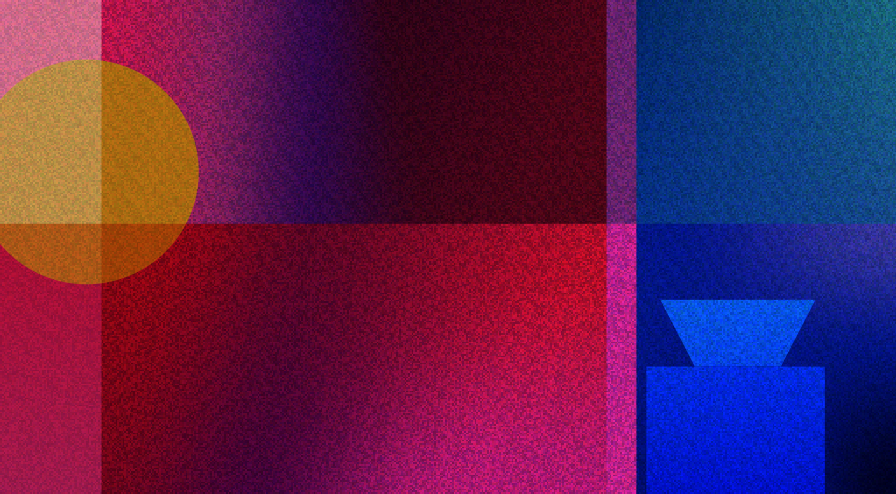
Give the GLSL for this background, as a WebGL 2 fragment shader.

```glsl
#version 300 es
precision highp float;
// Grainy colour-block poster: gradient panels, an amber disc and a blue plinth.
uniform vec2 u_resolution;
out vec4 outColor;

// Layout, as fractions of the canvas
const float HORIZON = 0.547;
const float VEIL_X = 0.1133;
const float STRIP_X = 0.677;
const float BLUE_X = 0.7103;
const vec2 DISC_CENTER = vec2(0.0964, 0.652);
const float DISC_RADIUS = 0.2275;   // fraction of height
const vec2 PLINTH_X = vec2(0.7214, 0.9206);
const float PLINTH_TOP = 0.258;
const float FUNNEL_TOP = 0.393;
const float FUNNEL_MID = 0.8235;
const vec2 FUNNEL_HALF = vec2(0.048, 0.0865);   // bottom, top

// Grain
const float GRAIN_ROWS = 282.0;
const float GRAIN_GAIN = 0.46;
const float GRAIN_FLOOR = 0.07;

// Upper middle panel
const vec3 ROSE = vec3(0.72, 0.07, 0.28);
const vec3 MAUVE = vec3(0.49, 0.12, 0.35);
const vec3 VIOLET = vec3(0.19, 0.03, 0.29);
const vec3 SOOT = vec3(0.18, 0.01, 0.09);
const vec3 WINE = vec3(0.29, 0.02, 0.09);
// Lower middle panel
const vec3 RED = vec3(0.56, 0.02, 0.07);
const vec3 MAROON = vec3(0.42, 0.015, 0.10);
const vec3 PLUM_HIGH = vec3(0.36, 0.02, 0.13);
const vec3 PLUM_LOW = vec3(0.25, 0.01, 0.22);
const vec3 SCARLET = vec3(0.71, 0.05, 0.16);
const vec3 MAGENTA = vec3(0.68, 0.09, 0.43);
// Left veil and narrow strip
const vec3 VEIL = vec3(0.95, 0.92, 0.92);
const vec3 CRIMSON = vec3(0.66, 0.05, 0.19);
const vec3 RASPBERRY = vec3(0.62, 0.10, 0.30);
const vec3 STRIP_HIGH = vec3(0.40, 0.13, 0.43);
const vec3 STRIP_LOW = vec3(0.73, 0.12, 0.53);
// Blue side
const vec3 NAVY = vec3(0.01, 0.14, 0.40);
const vec3 COBALT = vec3(0.02, 0.18, 0.52);
const vec3 TEAL = vec3(0.10, 0.40, 0.50);
const vec3 STEEL = vec3(0.08, 0.28, 0.54);
const vec3 ROYAL = vec3(0.01, 0.08, 0.52);
const vec3 LAVENDER = vec3(0.20, 0.20, 0.60);
const vec3 DEEP = vec3(0.0, 0.05, 0.43);
const vec3 INK = vec3(0.0, 0.005, 0.13);
const vec3 AZURE = vec3(0.03, 0.33, 0.90);
const vec3 ELECTRIC = vec3(0.01, 0.17, 0.87);
const vec3 ULTRAMARINE = vec3(0.0, 0.06, 0.77);
// Disc
const vec3 AMBER_HIGH = vec3(0.66, 0.41, 0.07);
const vec3 AMBER_LOW = vec3(0.62, 0.25, 0.03);
const vec3 SAND_HIGH = vec3(0.73, 0.55, 0.27);
const vec3 SAND_LOW = vec3(0.67, 0.34, 0.09);

float hash(vec2 p) {
  return fract(sin(dot(p, vec2(12.9898, 78.233))) * 43758.5453);
}

// Antialiased step: 1 where d is positive
float edge(float d, float pixel) {
  return clamp(d / pixel + 0.5, 0.0, 1.0);
}

vec3 quad(vec3 lowL, vec3 lowR, vec3 highL, vec3 highR, vec2 t) {
  t = clamp(t, 0.0, 1.0);
  return mix(mix(lowL, lowR, t.x), mix(highL, highR, t.x), t.y);
}

vec3 upperMiddle(vec2 uv) {
  float x = uv.x - 0.03 * (uv.y - 0.77);
  vec3 c = mix(ROSE, MAUVE, smoothstep(0.09, 0.27, x));
  c = mix(c, VIOLET, smoothstep(0.22, 0.36, x));
  c = mix(c, SOOT, smoothstep(0.33, mix(0.50, 0.43, (uv.y - HORIZON) / (1.0 - HORIZON)), x));
  return mix(c, WINE, smoothstep(0.43, 0.70, x + 0.15 * (1.0 - uv.y)));
}

vec3 lowerMiddle(vec2 uv) {
  float t = clamp(uv.y / HORIZON, 0.0, 1.0);
  float x = uv.x - 0.06 * t;
  vec3 c = mix(mix(MAROON, RED, t), mix(PLUM_LOW, PLUM_HIGH, t), smoothstep(0.10, 0.30, x));
  float rise = smoothstep(0.27, mix(0.51, 0.66, t), x);
  return mix(c, mix(MAGENTA, SCARLET, smoothstep(0.0, 0.85, t)), rise);
}

// Blue below the horizon: lavender haze at the upper right, ink in the corner
vec3 nightPanel(vec2 t) {
  vec3 c = mix(DEEP, ROYAL, smoothstep(0.0, 0.8, t.y));
  c = mix(c, LAVENDER, smoothstep(0.1, 1.0, t.x) * smoothstep(0.5, 1.0, t.y));
  return mix(c, INK, smoothstep(0.5, 1.0, t.x) * (1.0 - smoothstep(0.0, 0.6, t.y)));
}

void main() {
  vec2 uv = gl_FragCoord.xy / u_resolution;
  float aspect = u_resolution.x / u_resolution.y;
  vec2 pixel = 1.0 / u_resolution;
  float low = uv.y / HORIZON;
  float high = (uv.y - HORIZON) / (1.0 - HORIZON);
  float side = (uv.x - BLUE_X) / (1.0 - BLUE_X);
  float upper = edge(uv.y - HORIZON, pixel.y);
  float veil = edge(VEIL_X - uv.x, pixel.x);

  // Middle panels, left veil and narrow strip
  vec3 top = upperMiddle(uv);
  top = mix(top, mix(top, VEIL, 0.40), veil);
  vec3 bottom = mix(lowerMiddle(uv), mix(RASPBERRY, CRIMSON, low), veil);
  vec3 color = mix(bottom, top, upper);
  color = mix(color, mix(STRIP_LOW, STRIP_HIGH, upper), edge(uv.x - STRIP_X, pixel.x));

  // Blue panels
  vec3 sea = quad(COBALT, STEEL, NAVY, TEAL, vec2(side, high));
  color = mix(color, mix(nightPanel(vec2(side, low)), sea, upper), edge(uv.x - BLUE_X, pixel.x));

  // Funnel standing on the plinth
  float rise = (uv.y - PLINTH_TOP) / (FUNNEL_TOP - PLINTH_TOP);
  float halfWidth = mix(FUNNEL_HALF.x, FUNNEL_HALF.y, rise);
  float funnel = edge(halfWidth - abs(uv.x - FUNNEL_MID), pixel.x)
    * edge(uv.y - PLINTH_TOP, pixel.y) * edge(FUNNEL_TOP - uv.y, pixel.y);
  color = mix(color, mix(ELECTRIC, AZURE, 0.5 + 0.5 * rise), funnel);
  float plinth = edge(uv.x - PLINTH_X.x, pixel.x) * edge(PLINTH_X.y - uv.x, pixel.x)
    * edge(PLINTH_TOP - uv.y, pixel.y);
  color = mix(color, mix(ULTRAMARINE, ELECTRIC, uv.y / PLINTH_TOP), plinth);

  // Amber disc, tinted by the panels it crosses
  float dist = length((uv - DISC_CENTER) * vec2(aspect, 1.0));
  float disc = edge(DISC_RADIUS - dist, pixel.y);
  vec3 amber = mix(mix(AMBER_LOW, AMBER_HIGH, upper), mix(SAND_LOW, SAND_HIGH, upper), veil);
  color = mix(color, amber, disc);

  // Coloured grain, softer on the disc and veil
  vec2 cell = floor(uv * vec2(aspect, 1.0) * GRAIN_ROWS);
  vec3 noise = vec3(hash(cell), hash(cell + 37.0), hash(cell + 91.0)) - 0.5;
  noise = mix(noise, vec3(noise.x), 0.4);
  float gain = GRAIN_GAIN * (1.0 - 0.5 * max(disc, veil));
  color += noise * gain * (color + GRAIN_FLOOR);
  outColor = vec4(clamp(color, 0.0, 1.0), 1.0);
}
```
